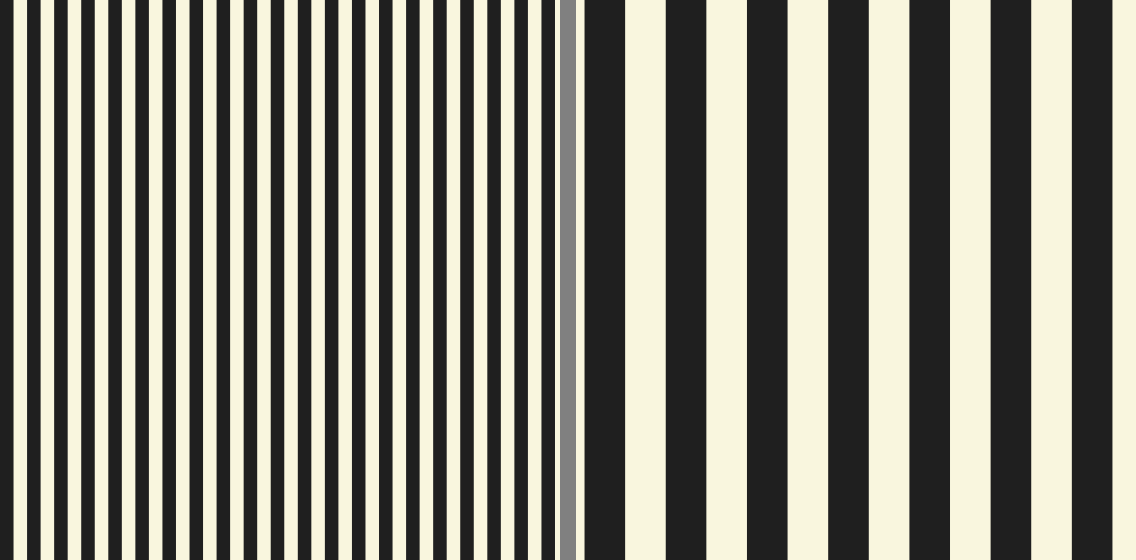
Left: the whole. Right: its middle third, enlarged.
Write a Shadertoy shader that draws this pattern.

```glsl
// Even vertical stripes of charcoal and cream, starting with charcoal at the left edge.

// Coverage of the dark stripe; u counts repeats, dark fills the first half of each.
float stripeCoverage(float u, float pixelWidth) {
    float fromCentre = abs(fract(u + 0.25) - 0.5);
    return clamp((0.25 - fromCentre) / pixelWidth + 0.5, 0.0, 1.0);
}

void mainImage(out vec4 fragColor, in vec2 fragCoord) {
    const float repeats = 20.685;
    const vec3 cream = vec3(0.975, 0.965, 0.87);
    const vec3 charcoal = vec3(0.122, 0.122, 0.122);

    // Edges are softened over one pixel
    float u = fragCoord.x / iResolution.x * repeats;
    float dark = stripeCoverage(u, repeats / iResolution.x);

    fragColor = vec4(mix(cream, charcoal, dark), 1.0);
}
```
